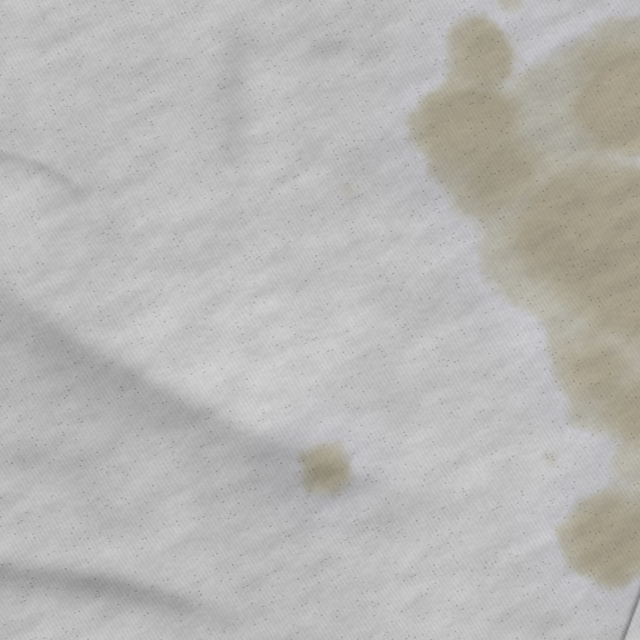
This texture is drawn by a Shadertoy shader. Its source:

```glsl
// Crumpled heather-grey knit cloth with a tea-coloured stain along the right.
// Folds are curves with a lopsided shadow; the stain is a smooth union of discs
// with a noisy edge; the knit is streaked noise, fine ribs and dark flecks.

const vec3 CLOTH = vec3(0.742, 0.738, 0.735);
const vec3 WASH_TINT = vec3(0.930, 0.925, 0.872);   // thin outer stain
const vec3 CORE_TINT = vec3(0.860, 0.825, 0.725);   // dense inner stain
const vec3 HALO_TINT = vec3(0.995, 1.000, 1.030);   // cool rim around it
const float STREAK_ANGLE = 0.48;
const float RIB_ANGLE = 0.55;
const float RIB_COUNT = 165.0;
const float FLECK_COUNT = 150.0;
const float EDGE_ROUGHNESS = 0.045;
const float EDGE_SOFTNESS = 0.013;

// Discs as centre and radius
const vec3 WASH[12] = vec3[12](
    vec3(0.750, 0.910, 0.060), vec3(0.735, 0.792, 0.091),
    vec3(0.775, 0.735, 0.085), vec3(0.990, 0.860, 0.112),
    vec3(0.870, 0.825, 0.085), vec3(0.905, 0.625, 0.150),
    vec3(0.975, 0.480, 0.115), vec3(0.965, 0.425, 0.098),
    vec3(1.015, 0.280, 0.060), vec3(0.955, 0.160, 0.078),
    vec3(0.502, 0.273, 0.042), vec3(0.795, 1.005, 0.022));
const vec3 CORE[11] = vec3[11](
    vec3(0.755, 0.910, 0.055), vec3(0.735, 0.795, 0.075),
    vec3(0.780, 0.735, 0.065), vec3(0.980, 0.845, 0.085),
    vec3(0.890, 0.640, 0.090), vec3(0.970, 0.620, 0.120),
    vec3(0.935, 0.430, 0.050), vec3(1.000, 0.360, 0.050),
    vec3(0.960, 0.160, 0.062), vec3(0.505, 0.273, 0.032),
    vec3(0.990, 0.520, 0.065));

float hash(vec2 p) {
    return fract(sin(dot(p, vec2(127.1, 311.7))) * 43758.545);
}

float noise(vec2 p) {
    vec2 i = floor(p), f = fract(p);
    f = f * f * (3.0 - 2.0 * f);
    return mix(mix(hash(i), hash(i + vec2(1, 0)), f.x),
               mix(hash(i + vec2(0, 1)), hash(i + vec2(1, 1)), f.x), f.y);
}

float fbm(vec2 p) {
    float sum = 0.0, amp = 0.5;
    for (int i = 0; i < 5; i++) {
        sum += amp * noise(p);
        p = mat2(1.6, 1.2, -1.2, 1.6) * p + 7.3;
        amp *= 0.5;
    }
    return sum / 0.97;
}

vec2 rotate(vec2 p, float a) {
    return vec2(cos(a) * p.x + sin(a) * p.y, cos(a) * p.y - sin(a) * p.x);
}

// Shadow ridge at height 0 with separate falloffs above and below
float crease(float h, float above, float below) {
    float t = h / (h > 0.0 ? above : below);
    return exp(-t * t);
}

float patchAt(vec2 p, vec2 centre, vec2 size) {
    vec2 q = (p - centre) / size;
    return exp(-dot(q, q));
}

float foldLight(vec2 p) {
    float x = p.x, light = 0.0;
    // Long diagonal fold
    float h = p.y - (0.535 - 0.70 * x + 0.32 * x * x);
    float fade = mix(0.55, 1.0, smoothstep(0.0, 0.2, x)) * (1.0 - smoothstep(0.3, 0.85, x));
    light -= 0.092 * fade * crease(h, 0.022, 0.085);
    light += 0.025 * fade * crease(h - 0.06, 0.08, 0.035);
    // Lower left fold
    h = p.y - (0.103 - 0.03 * x - 0.45 * x * x);
    fade = 1.0 - smoothstep(0.18, 0.42, x);
    light -= 0.125 * fade * crease(h, 0.018, 0.030);
    light += 0.025 * fade * crease(h - 0.045, 0.04, 0.02);
    // Short crease at upper left
    h = p.y - (0.757 - 0.1 * x - 2.7 * x * x);
    fade = 1.0 - smoothstep(0.10, 0.15, x);
    light -= 0.060 * fade * crease(h, 0.007, 0.020);
    // Broad dips and rises
    light -= 0.050 * patchAt(p, vec2(0.365, 0.84), vec2(0.026, 0.13));
    light -= 0.040 * patchAt(p, vec2(0.53, 0.925), vec2(0.09, 0.022));
    light -= 0.030 * patchAt(p, vec2(0.60, 0.71), vec2(0.10, 0.06));
    light -= 0.030 * patchAt(p, vec2(0.68, 0.55), vec2(0.10, 0.04));
    light -= 0.045 * patchAt(p, vec2(0.05, 0.28), vec2(0.13, 0.03));
    light -= 0.035 * patchAt(p, vec2(0.00, 0.42), vec2(0.15, 0.12));
    light -= 0.020 * patchAt(p, vec2(0.45, 0.03), vec2(0.08, 0.12));
    light += 0.022 * patchAt(p, vec2(0.42, 0.50), vec2(0.22, 0.13));
    light += 0.020 * patchAt(p, vec2(0.70, 0.12), vec2(0.20, 0.12));
    return light;
}

float knit(vec2 p) {
    vec2 s = rotate(p, STREAK_ANGLE);
    float tone = 0.095 * (fbm(s * vec2(18.0, 48.0)) - 0.5);
    tone += 0.055 * (fbm(p * 7.0 + 3.0) - 0.5);
    tone += 0.035 * (noise(s * vec2(170.0, 330.0)) - 0.5);
    // Ribs, gently bent and broken up
    vec2 r = rotate(p + 0.006 * noise(p * 9.0), RIB_ANGLE);
    tone += 0.013 * sin(6.2832 * RIB_COUNT * r.x) * (0.4 + noise(r * vec2(60.0, 150.0)));
    // Scattered dark flecks
    vec2 cell = floor(s * FLECK_COUNT);
    vec2 offset = fract(s * FLECK_COUNT) - 0.3 - 0.4 * vec2(hash(cell + 5.0), hash(cell + 9.0));
    float fleck = 1.0 - smoothstep(0.08, 0.34, length(offset * vec2(0.8, 1.2)));
    return tone - 0.10 * fleck * step(0.92, hash(cell));
}

void mainImage(out vec4 fragColor, in vec2 fragCoord) {
    vec2 p = fragCoord / iResolution.xy;
    vec3 color = CLOTH + foldLight(p) + knit(p);

    // Stain
    float rough = EDGE_ROUGHNESS * (fbm(p * 24.0) - 0.5);
    float washSum = 0.0, core = 0.0;
    for (int i = 0; i < 12; i++)
        washSum += exp(-95.0 * (length(p - WASH[i].xy) - WASH[i].z));
    for (int i = 0; i < 11; i++) {
        float d = length(p - CORE[i].xy) + rough - CORE[i].z;
        core = max(core, 1.0 - smoothstep(-0.035, 0.032, d));
    }
    float dist = -log(washSum + 1e-6) / 95.0 + rough;
    float wash = 1.0 - smoothstep(-EDGE_SOFTNESS, EDGE_SOFTNESS, dist);
    float drops = patchAt(p, vec2(0.545, 0.703), vec2(0.011)) + patchAt(p, vec2(0.860, 0.281), vec2(0.011));
    color *= mix(vec3(1.0), HALO_TINT, (1.0 - wash) * exp(-max(dist, 0.0) * 14.0));
    color *= mix(vec3(1.0), WASH_TINT, clamp(wash + 0.7 * drops, 0.0, 1.0));
    core *= wash * (0.75 + 0.5 * fbm(p * 13.0 + 20.0));
    color *= mix(vec3(1.0), CORE_TINT / WASH_TINT, min(core, 1.0));

    // Seam at the lower right corner
    float seam = dot(p - vec2(0.974, 0.0), normalize(vec2(0.07, -0.026)));
    color -= 0.20 * crease(seam, 0.002, 0.005);
    color += 0.03 * smoothstep(0.0, 0.006, seam);

    fragColor = vec4(clamp(color, 0.0, 1.0), 1.0);
}
```
